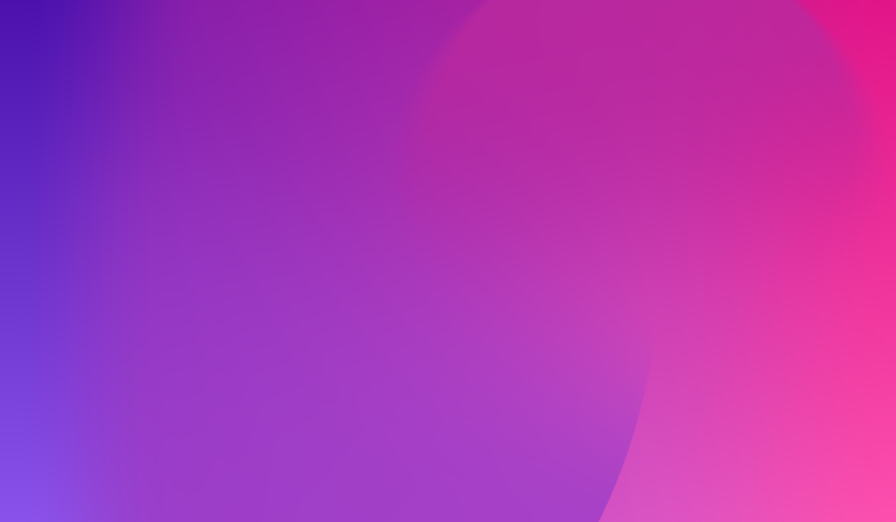
Write a Shadertoy shader that draws this background.

```glsl
#define INDIGO     vec3(0.30, 0.07, 0.68)
#define PURPLE     vec3(0.53, 0.12, 0.67)
#define MAGENTA    vec3(0.72, 0.14, 0.62)
#define ROSE       vec3(0.89, 0.08, 0.53)
#define PERIWINKLE vec3(0.54, 0.32, 0.92)
#define LAVENDER   vec3(0.58, 0.25, 0.81)
#define ORCHID     vec3(0.85, 0.33, 0.77)
#define PINK       vec3(0.99, 0.31, 0.68)
#define VIOLET     vec3(0.62, 0.24, 0.78)
#define BERRY      vec3(0.73, 0.16, 0.62)
// Discs: centre and radius in canvas heights
#define LEFT_DISC  vec3(0.138, 0.498, 1.125)
#define RIGHT_DISC vec3(1.228, 0.665, 0.446)

// Positive inside the disc, zero on its rim
float discDepth(vec2 p, vec3 disc) {
    return disc.z - length(p - disc.xy);
}

// Four colours blended from left to right
vec3 ramp(vec3 a, vec3 b, vec3 c, vec3 d, float leftBlend, float x) {
    vec3 col = mix(b, c, clamp((x - 0.20) / 0.52, 0.0, 1.0));
    col = mix(col, d, smoothstep(0.68, 1.02, x));
    return mix(a, col, leftBlend);
}

void mainImage(out vec4 fragColor, in vec2 fragCoord) {
    vec2 uv = fragCoord / iResolution.xy;
    vec2 p = fragCoord / iResolution.y;
    float pixel = 1.0 / iResolution.y;

    // Soft indigo band on the left, bowed slightly inward
    float bow = uv.y - 0.45;
    float leftBlend = smoothstep(0.02, 0.22, uv.x + 0.06 * (0.1 - bow * bow));

    // Base gradient: bottom ramp to top ramp
    vec3 top = ramp(INDIGO, PURPLE, MAGENTA, ROSE, leftBlend, uv.x);
    vec3 bottom = ramp(PERIWINKLE, LAVENDER, ORCHID, PINK, leftBlend, uv.x);
    vec3 col = mix(bottom, top, uv.y);

    // Large violet disc, fading out upward
    float depth = discDepth(p, LEFT_DISC);
    float fadeTop = 0.42 + 0.6 * clamp(depth, 0.0, 1.0);
    float cover = smoothstep(-pixel, pixel, depth);
    cover *= 1.0 - smoothstep(0.0, fadeTop, uv.y);
    col = mix(col, VIOLET, 0.8 * cover * leftBlend);

    // Smaller berry disc, its rim softening downward
    depth = discDepth(p, RIGHT_DISC);
    float softness = 0.008 + 0.16 * (1.0 - uv.y);
    cover = smoothstep(-softness, softness, depth);
    cover *= smoothstep(0.40, 1.0, uv.y);
    col = mix(col, BERRY, 0.8 * cover);

    fragColor = vec4(col, 1.0);
}
```
